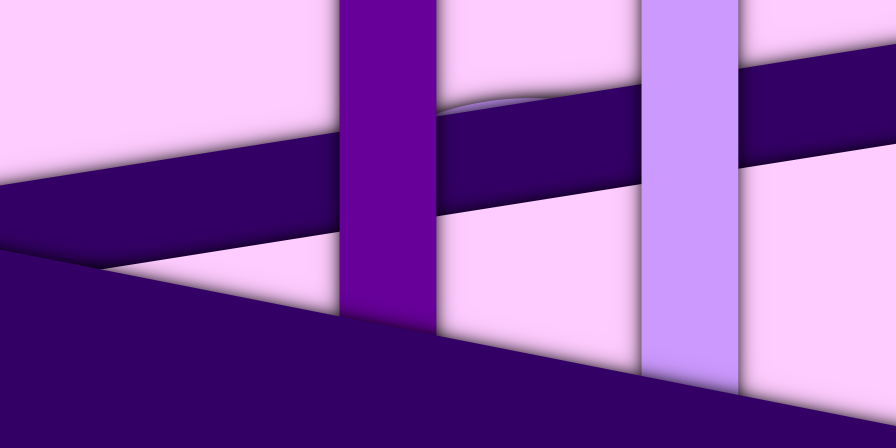
A Shadertoy shader for this background:

```glsl
// Layered paper cut-outs: sloping sheets, a disc and two upright strips.
// Each layer is a signed distance; it first casts a soft shadow on the
// layers below, then covers them with a flat, antialiased colour.

#define SHADOW_SIGMA 0.020
#define SHADOW_OPACITY 1.0
#define BAND_SLOPE 0.158
#define BAND_TOP 0.586
#define BAND_BOTTOM 0.363
#define FRONT_SLOPE -0.197
#define FRONT_TOP 0.443
#define STRIP_HALF_WIDTH 0.108

const vec3 PINK   = vec3(1.0, 0.8, 1.0);
const vec3 LILAC  = vec3(0.8, 0.6, 1.0);
const vec3 PURPLE = vec3(0.4, 0.0, 0.6);
const vec3 INDIGO = vec3(0.2, 0.0, 0.4);

// Signed distance to the half-plane below a sloping line.
float belowLine(vec2 p, float slope, float height) {
    return (p.y - height - slope * p.x) / sqrt(1.0 + slope * slope);
}

// Signed distance to an endless upright strip.
float strip(vec2 p, float centerX) {
    return abs(p.x - centerX) - STRIP_HALF_WIDTH;
}

// Shades what lies below, then lays the new shape over it.
void addLayer(inout vec3 color, float dist, vec3 fill) {
    // The logistic curve approximates a Gaussian-blurred edge.
    float shadow = 1.0 / (1.0 + exp(1.702 * max(dist, 0.0) / SHADOW_SIGMA));
    color *= 1.0 - SHADOW_OPACITY * shadow;
    float coverage = clamp(0.5 - dist * iResolution.y, 0.0, 1.0);
    color = mix(color, fill, coverage);
}

void mainImage(out vec4 fragColor, in vec2 fragCoord) {
    // Height is one unit; sideways the canvas always spans two.
    vec2 p = fragCoord / iResolution.xy * vec2(2.0, 1.0);
    vec3 color = PINK;

    // Disc peeking out behind the band
    addLayer(color, length(p - vec2(1.185, 0.125)) - 0.656, LILAC);

    // Band: an indigo sheet partly covered by a pink one
    addLayer(color, belowLine(p, BAND_SLOPE, BAND_TOP), INDIGO);
    addLayer(color, belowLine(p, BAND_SLOPE, BAND_BOTTOM), PINK);

    // Upright strips
    addLayer(color, strip(p, 0.866), PURPLE);
    addLayer(color, strip(p, 1.540), LILAC);

    // Front slope
    addLayer(color, belowLine(p, FRONT_SLOPE, FRONT_TOP), INDIGO);

    fragColor = vec4(color, 1.0);
}
```
